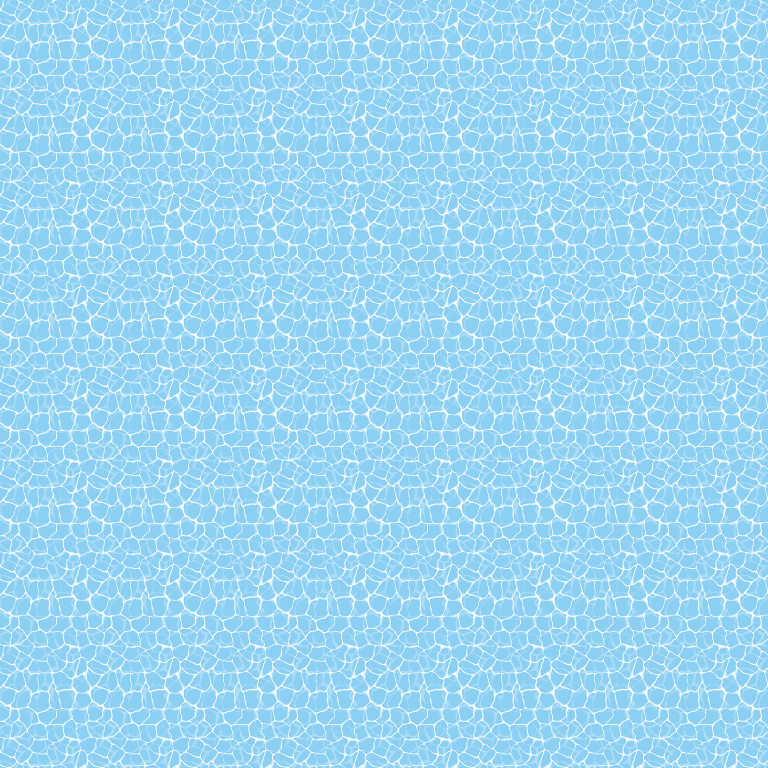
This texture is drawn by a Shadertoy shader. Its source:

```glsl
// Pool water: a repeating net of white caustic lines over pale glints on light blue.

const float TILES = 8.28;        // pattern repeats across the canvas
const float CALM_BAND = 0.8;     // height in the tile where cells are tallest
const vec3 WATER = vec3(0.545, 0.81, 0.95);
const vec3 GLINT = vec3(0.67, 0.865, 0.965);
const vec3 FOAM = vec3(1.0);

// Random pair for a lattice cell, wrapped so the tile repeats
vec2 hash2(vec2 cell, vec2 period, float seed) {
    vec2 wrapped = mod(cell, period) + seed;
    vec3 p = fract(wrapped.xyx * vec3(0.1031, 0.1030, 0.0973));
    p += dot(p, p.yzx + 33.33);
    return fract((p.xx + p.yz) * p.zy);
}

// Smooth repeating noise, two channels in 0..1
vec2 noise2(vec2 tile, float frequency, float seed) {
    vec2 p = tile * frequency;
    vec2 cell = floor(p);
    vec2 f = smoothstep(0.0, 1.0, p - cell);
    vec2 period = vec2(frequency);
    vec2 low = mix(hash2(cell, period, seed),
                   hash2(cell + vec2(1, 0), period, seed), f.x);
    vec2 high = mix(hash2(cell + vec2(0, 1), period, seed),
                    hash2(cell + vec2(1, 1), period, seed), f.x);
    return mix(low, high, f.y);
}

// Offset from p to a jittered cell centre, in tile units
vec2 toCentre(vec2 p, vec2 cell, vec2 grid, float seed) {
    vec2 jitter = 0.14 + 0.72 * hash2(cell, grid, seed);
    jitter.x += 0.5 * mod(cell.y, 2.0);
    return (cell + jitter - p) / grid;
}

// x: distance to the nearest cell border, y: extra width that rounds corners
vec2 cellBorder(vec2 tile, vec2 grid, float rounding, float seed) {
    vec2 p = tile * grid;
    vec2 home = floor(p);
    vec2 nearest = home;
    vec2 centre = vec2(0.0);
    float best = 1e3;
    for (int y = -2; y <= 2; y++)
    for (int x = -2; x <= 2; x++) {
        vec2 cell = home + vec2(x, y);
        vec2 r = toCentre(p, cell, grid, seed);
        if (dot(r, r) < best) {
            best = dot(r, r);
            centre = r;
            nearest = cell;
        }
    }
    float border = 1e3;
    float sum = 0.0;
    for (int y = -2; y <= 2; y++)
    for (int x = -2; x <= 2; x++) {
        if (x == 0 && y == 0) continue;
        vec2 r = toCentre(p, nearest + vec2(x, y), grid, seed);
        float d = dot(0.5 * (centre + r), normalize(r - centre));
        border = min(border, d);
        sum += exp(-d / rounding);
    }
    return vec2(border, border + rounding * log(sum));
}

// Share of a pixel covered by a line, exact even for very thin lines
float stroke(float d, float halfWidth, float pixel) {
    float far = clamp(d + 0.5 * pixel, -halfWidth, halfWidth);
    float near = clamp(d - 0.5 * pixel, -halfWidth, halfWidth);
    return (far - near) / pixel;
}

// Bend the tile so that cell borders curve, and stretch the calm band
vec2 ripple(vec2 tile, float seed) {
    vec2 bent = tile + 0.055 * (noise2(tile, 9.0, seed) - 0.5)
                     + 0.032 * (noise2(tile, 18.0, seed + 5.0) - 0.5);
    bent.y -= 0.038 * sin(6.2832 * (tile.y - CALM_BAND));
    return bent;
}

void mainImage(out vec4 fragColor, in vec2 fragCoord) {
    float side = min(iResolution.x, iResolution.y);
    vec2 tile = fragCoord / side * TILES;
    float pixel = 1.1 * TILES / side;
    vec2 variation = noise2(tile, 9.0, 41.0);

    // Pale glints, swelling from thin threads to small patches
    vec2 glint = cellBorder(ripple(tile, 23.0), vec2(5, 6), 0.007, 61.0);
    float glintWidth = mix(0.002, 0.021, variation.x * variation.x) + 0.5 * glint.y;
    vec3 color = mix(WATER, GLINT, stroke(glint.x, glintWidth, pixel));

    // White caustic net, thickened where lines meet
    vec2 net = cellBorder(ripple(tile, 11.0), vec2(6, 6), 0.0065, 7.0);
    float netWidth = mix(0.0028, 0.0066, variation.y) + net.y;
    color = mix(color, FOAM, stroke(net.x, netWidth, pixel));

    fragColor = vec4(color, 1.0);
}
```
